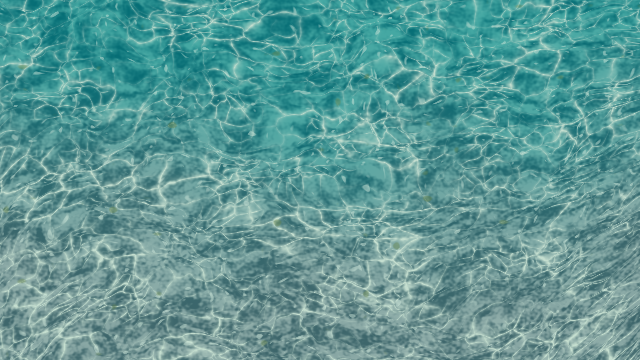
A Shadertoy shader for this texture:

```glsl
// Clear shallow sea water: teal depths fading to grey shallows under a net of sunlight.

float hash(vec2 p) {
    return fract(sin(dot(p, vec2(127.1, 311.7))) * 43758.5453);
}

float slope(vec2 cell, vec2 offset) {
    float angle = 6.2832 * hash(cell);
    return dot(vec2(cos(angle), sin(angle)), offset);
}

// Gradient noise, roughly -0.6 to 0.6
float noise(vec2 p) {
    vec2 i = floor(p), f = fract(p);
    vec2 u = f * f * (3.0 - 2.0 * f);
    vec2 e = vec2(1.0, 0.0);
    return mix(mix(slope(i, f), slope(i + e.xy, f - e.xy), u.x),
               mix(slope(i + e.yx, f - e.yx), slope(i + e.xx, f - e.xx), u.x), u.y);
}

vec2 noise2(vec2 p) {
    return vec2(noise(p), noise(p + vec2(37.2, 17.9)));
}

// Gap between the two nearest cell centres: zero along cell borders
float cellBorder(vec2 p) {
    vec2 i = floor(p), f = fract(p);
    float nearest = 9.0, second = 9.0;
    for (int y = -1; y <= 1; y++) {
        for (int x = -1; x <= 1; x++) {
            vec2 g = vec2(x, y);
            vec2 jitter = vec2(hash(i + g), hash(i + g + 53.7));
            float d = length(g + 0.1 + 0.8 * jitter - f);
            second = min(second, max(nearest, d));
            nearest = min(nearest, d);
        }
    }
    return second - nearest;
}

void mainImage(out vec4 fragColor, in vec2 fragCoord) {
    vec2 p = fragCoord / iResolution.y;
    float aspect = iResolution.x / iResolution.y;

    // Deep at the top, shallow at the bottom and the left
    float side = p.x - 0.56 * aspect;
    float depth = smoothstep(0.1, 0.92, p.y - 0.14 * side * side + 0.16 * noise(p * 3.0));

    // Waves bend upward to the right near both sides, then wobble
    vec2 q = p;
    float rightBend = max(p.x - 0.65 * aspect, 0.0);
    float leftBend = max(0.25 * aspect - p.x, 0.0);
    q.y += (1.0 - p.y) * (0.9 * leftBend * leftBend - 0.9 * rightBend * rightBend);
    q += 0.06 * noise2(q * vec2(4.0, 6.0));
    q += 0.022 * noise2(q * vec2(13.0, 19.0) + 8.0);
    q += 0.007 * noise2(q * vec2(38.0, 55.0) + 21.0);

    // Light and dark patches of refracted sea bed
    float tone = 0.5 + 0.75 * noise(q * vec2(11.0, 23.0));
    tone += 0.6 * noise(q * vec2(27.0, 52.0) + 5.0);
    tone += 0.25 * noise(p * 2.6 + 14.0);

    // Pebble grain, stronger in the shallows
    float grain = noise(q * vec2(62.0, 90.0)) + 0.8 * noise(p * vec2(105.0, 125.0) + 3.0);
    tone += mix(0.62, 0.28, depth) * grain;

    // Broad pale streaks over the shallows
    float streak = 1.0 - smoothstep(0.0, 0.11, abs(noise(q * vec2(1.8, 5.5) + 2.0)));
    tone += 0.28 * streak * (1.0 - depth);

    vec3 darkWater = mix(vec3(0.24, 0.40, 0.42), vec3(0.02, 0.43, 0.46), depth);
    vec3 paleWater = mix(vec3(0.53, 0.65, 0.64), vec3(0.27, 0.66, 0.64), depth);
    vec3 col = mix(darkWater, paleWater, smoothstep(-0.05, 1.05, tone));

    // Nets of focused sunlight at two sizes, fading in and out
    float coarseFade = smoothstep(-0.3, 0.35, noise(p * vec2(5.0, 7.0) + 11.0)
                                            + 0.5 * noise(q * vec2(17.0, 21.0)));
    float fineFade = smoothstep(-0.25, 0.4, noise(p * vec2(7.0, 9.0) + 31.0)
                                          + 0.6 * noise(q * vec2(24.0, 30.0)));
    float coarse = exp(-cellBorder(q * vec2(10.5, 18.0)) * mix(18.0, 8.0, coarseFade));
    float fine = exp(-cellBorder(q * vec2(20.0, 36.0) + 7.0) * 9.0);
    float light = max(coarse * mix(0.2, 1.0, coarseFade), 0.85 * fine * fineFade);
    light *= mix(1.0, 0.85, depth) * (1.0 + 0.5 * grain);
    light += 0.12 * streak * (1.0 - depth) * smoothstep(-0.1, 0.4, grain);
    col = mix(col, vec3(0.77, 0.87, 0.81), clamp(light, 0.0, 1.0));

    // Small glints and a few olive flecks of weed
    float glint = smoothstep(0.34, 0.5, noise(q * vec2(48.0, 64.0) + 41.0));
    col = mix(col, vec3(0.80, 0.90, 0.85), 0.5 * glint);
    float weed = smoothstep(0.46, 0.58, noise(p * vec2(24.0, 30.0) + 63.0));
    col = mix(col, vec3(0.40, 0.52, 0.30), 0.45 * weed);

    fragColor = vec4(clamp(col, 0.0, 1.0), 1.0);
}
```
